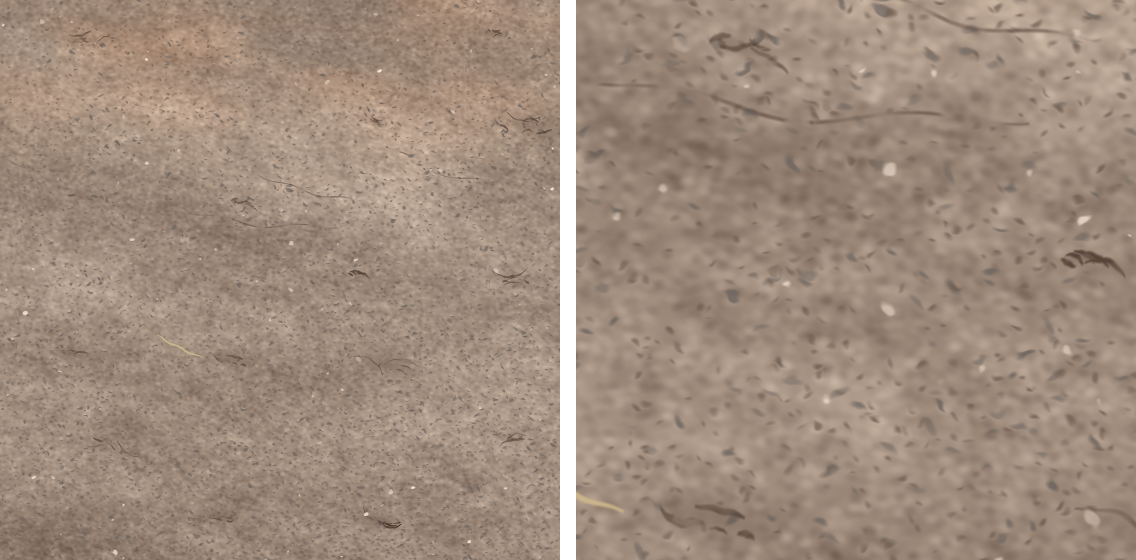
Left: the whole. Right: its middle third, enlarged.
Write a WebGL 2 fragment shader that draws this texture.

```glsl
#version 300 es
precision highp float;

uniform vec2 u_resolution;
out vec4 fragColor;

const vec3 SOIL = vec3(0.622, 0.546, 0.486);
const vec3 TONE_TINT = vec3(1.0, 0.97, 0.91);
const vec3 RUST_SHIFT = vec3(0.022, -0.008, -0.026);
const vec3 FLECK_WARM = vec3(0.43, 0.36, 0.31);
const vec3 FLECK_COOL = vec3(0.42, 0.39, 0.37);
const vec3 TWIG = vec3(0.27, 0.20, 0.16);
const vec3 STRAW = vec3(0.82, 0.73, 0.55);
const vec3 CHIP = vec3(0.95, 0.89, 0.82);
const float SLOPE = -0.17;         // direction of the streaks, radians
const float SOFTNESS = 0.0012;     // edge width in canvas units
const float BROAD_TONE = 0.026;
const float PATCH_TONE = 0.018;
const float MOTTLE_TONE = 0.014;
const float CLOD_TONE = 0.018;
const float GRAIN_TONE = 0.025;
const int LITTER_PILES = 15;
const int TWIGS_PER_PILE = 5;
const int FURROWS = 5;

vec3 hash3(vec2 p) {
    vec3 q = fract(p.xyx * vec3(0.1031, 0.1030, 0.0973));
    q += dot(q, q.yxz + 33.33);
    return fract((q.xxy + q.yzz) * q.zyx);
}

vec2 rotate(vec2 v, float a) {
    float c = cos(a), s = sin(a);
    return vec2(c * v.x - s * v.y, s * v.x + c * v.y);
}

float edge(float dist) {
    float soft = max(SOFTNESS, 0.6 / u_resolution.y);
    return 1.0 - smoothstep(-soft, soft, dist);
}

// Cellular noise: signed round bumps at jittered points, unit deviation.
float bumps(vec2 p) {
    vec2 id = floor(p);
    float sum = 0.0;
    for (int y = -1; y <= 1; y++)
    for (int x = -1; x <= 1; x++) {
        vec2 cell = id + vec2(x, y);
        vec3 h = hash3(cell);
        vec2 d = p - cell - h.xy;
        float k = max(0.0, 1.0 - dot(d, d));
        sum += (h.z * 2.0 - 1.0) * k * k;
    }
    return sum * 2.2;
}

// Scattered oval grains, roughly aligned with the slope.
float flecks(vec2 p, float cells, float chance, vec2 size, float seed) {
    vec2 g = p * cells, id = floor(g);
    float cover = 0.0;
    for (int y = -1; y <= 1; y++)
    for (int x = -1; x <= 1; x++) {
        vec2 cell = id + vec2(x, y);
        vec3 h = hash3(cell + seed), k = hash3(cell + seed + 57.3);
        vec2 d = rotate((g - cell - h.xy) / cells, -SLOPE - (k.x - 0.5) * 1.8);
        vec2 r = size * mix(0.5, 1.15, k.y);
        float dist = (length(d / r) - 1.0) * r.y;
        float present = smoothstep(0.0, 0.03, chance - h.z);
        cover = max(cover, edge(dist) * present * mix(0.4, 1.0, k.z));
    }
    return cover;
}

// Thin bent stroke with tapered ends.
float strand(vec2 d, float angle, float reach, float bend, float width) {
    d = rotate(d, -angle);
    float t = d.x / reach;
    d.y -= reach * (bend * (t * t - 0.3) + 0.03 * sin(t * 7.0 + bend * 40.0));
    return edge(max(abs(d.y) - width * (1.0 - 0.6 * t * t), abs(d.x) - reach));
}

void main() {
    vec2 p = gl_FragCoord.xy / u_resolution.y;
    vec2 s = rotate(p, -SLOPE);

    // Layered ground tone
    float broad = bumps(s * vec2(2.5, 7.0) + 11.0);
    float patches = bumps(s * vec2(6.0, 16.0) + 43.0);
    float mottle = bumps(s * vec2(16.0, 34.0) + 5.0);
    float clods = bumps(s * vec2(65.0, 95.0) + 71.0);
    float grain = bumps(s * vec2(165.0, 215.0) + 19.0);
    float tone = broad * BROAD_TONE + patches * PATCH_TONE + mottle * MOTTLE_TONE
               + clods * CLOD_TONE + grain * GRAIN_TONE;
    vec3 colour = SOIL + tone * TONE_TINT;
    float upper = smoothstep(0.6, 1.0, p.y);
    colour += RUST_SHIFT * upper * clamp(0.8 + 0.5 * patches, 0.0, 1.6);

    // Dark grains, denser toward the bottom
    vec2 rough = p + 0.0009 * vec2(clods, grain);
    float density = clamp(0.42 - 0.28 * p.y + 0.07 * mottle + 0.05 * patches, 0.04, 0.6);
    float coarse = flecks(rough, 60.0, density, vec2(0.0048, 0.0021), 3.0);
    float fine = flecks(rough, 110.0, density + 0.06, vec2(0.0026, 0.0015), 131.0);
    colour = mix(colour, FLECK_COOL, coarse * 0.85);
    colour = mix(colour, FLECK_WARM, fine * 0.8);

    // Piles of twigs on stained soil
    float twigs = 0.0, stain = 0.0;
    for (int i = 0; i < LITTER_PILES; i++) {
        float n = float(i);
        vec3 pile = hash3(vec2(n, 7.0));
        vec2 d = p - fract(vec2(0.13, 0.37) + n * vec2(0.7549, 0.5698));
        if (length(d) > 0.14) continue;
        float size = mix(0.4, 1.2, pile.x * pile.x);
        vec2 q = rotate(d, -SLOPE) / (size * vec2(0.038, 0.013));
        stain += exp(-dot(q, q)) * mix(0.2, 0.6, pile.y);
        for (int j = 0; j < TWIGS_PER_PILE; j++) {
            vec3 h = hash3(vec2(n, float(j) + 20.0)), k = hash3(vec2(n, float(j) + 60.0));
            vec2 offset = rotate((h.xy - 0.5) * vec2(0.08, 0.022) * size, SLOPE);
            float twig = strand(d - offset, SLOPE + (k.x - 0.5) * 1.1,
                mix(0.006, 0.032, h.z * h.z) * size, k.y - 0.5, mix(0.0008, 0.0024, k.z));
            twigs = max(twigs, twig * mix(0.4, 1.0, pile.z));
        }
    }
    float broken = clamp(0.75 + 0.3 * clods + 0.15 * grain, 0.15, 1.0);

    // Long faint furrows
    for (int i = 0; i < FURROWS; i++) {
        vec3 h = hash3(vec2(float(i), 91.0));
        vec2 centre = vec2(h.x, mix(0.55, 1.0, h.y));
        float line = strand(p - centre, SLOPE + 0.2 * (h.z - 0.5), 0.1 + 0.07 * h.z, 0.1, 0.0012);
        twigs = max(twigs, line * 0.5 * smoothstep(-0.6, 0.8, mottle + 0.5 * clods));
    }
    colour = mix(colour, TWIG, clamp(stain * broken * 0.65, 0.0, 0.7));
    colour = mix(colour, TWIG, twigs * broken);

    // Pale chips and one dry straw
    float chips = flecks(rough, 15.0, 0.16, vec2(0.0045, 0.0033), 211.0);
    float dust = flecks(rough, 34.0, 0.09, vec2(0.0022, 0.0017), 307.0);
    colour = mix(colour, CHIP, max(chips, dust * 0.8));
    colour = mix(colour, STRAW, 0.85 * strand(p - vec2(0.32, 0.38), -0.46, 0.045, 0.04, 0.0019));

    fragColor = vec4(clamp(colour, 0.0, 1.0), 1.0);
}
```
